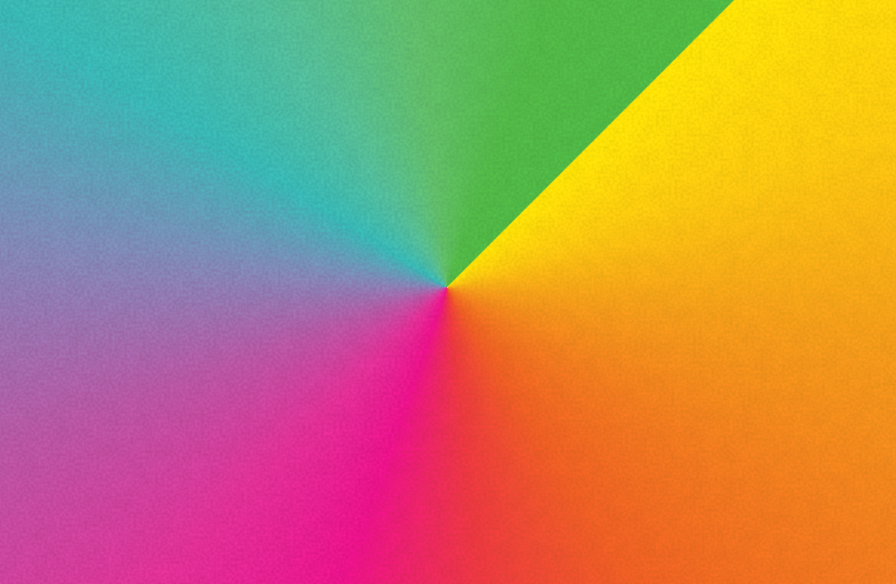
A Shadertoy shader for this background:

```glsl
// A full-turn conic gradient around a point near the middle of the canvas,
// with one hard seam running up and right. Evenly spaced colour stops are
// blended by angle, then gradient noise adds a fine printed-paper grain.

#define CENTER      vec2(0.4987, 0.508)
#define SEAM_ANGLE  0.7854
#define GRAIN_SCALE 190.0
#define GRAIN_LIGHT 0.075
#define GRAIN_SWEEP 0.010
#define MOTTLE_SCALE 34.0
#define MOTTLE_LIGHT 0.025

const float TAU = 6.2831853;
const int LAST_STOP = 14;

// Colour stops, clockwise from the seam
const vec3 WHEEL[15] = vec3[15](
    vec3(0.99, 0.89, 0.02),
    vec3(0.98, 0.78, 0.06),
    vec3(0.95, 0.61, 0.10),
    vec3(0.94, 0.48, 0.12),
    vec3(0.93, 0.37, 0.14),
    vec3(0.92, 0.22, 0.25),
    vec3(0.92, 0.07, 0.54),
    vec3(0.88, 0.19, 0.59),
    vec3(0.72, 0.34, 0.64),
    vec3(0.50, 0.54, 0.72),
    vec3(0.22, 0.72, 0.71),
    vec3(0.33, 0.74, 0.60),
    vec3(0.38, 0.74, 0.41),
    vec3(0.32, 0.72, 0.28),
    vec3(0.31, 0.72, 0.27));

// Random unit gradient for a lattice point
vec2 latticeGradient(vec2 cell) {
    vec3 h = fract(cell.xyx * vec3(0.1031, 0.1030, 0.0973));
    h += dot(h, h.yzx + 33.33);
    float a = TAU * fract((h.x + h.y) * h.z);
    return vec2(cos(a), sin(a));
}

float gradientNoise(vec2 p) {
    vec2 cell = floor(p);
    vec2 f = p - cell;
    vec2 u = f * f * f * (f * (f * 6.0 - 15.0) + 10.0);
    vec2 right = vec2(1.0, 0.0);
    vec2 up = vec2(0.0, 1.0);
    float a = dot(latticeGradient(cell), f);
    float b = dot(latticeGradient(cell + right), f - right);
    float c = dot(latticeGradient(cell + up), f - up);
    float d = dot(latticeGradient(cell + 1.0), f - 1.0);
    return mix(mix(a, b, u.x), mix(c, d, u.x), u.y);
}

// Colour at a fraction of the turn, 0 to 1
vec3 wheelColor(float turn) {
    float s = clamp(turn, 0.0, 1.0) * float(LAST_STOP);
    int i = min(int(s), LAST_STOP - 1);
    return mix(WHEEL[i], WHEEL[i + 1], s - float(i));
}

void mainImage(out vec4 fragColor, in vec2 fragCoord) {
    float pixel = 1.0 / iResolution.y;
    vec2 p = (fragCoord - CENTER * iResolution.xy) * pixel;

    // Grain and soft mottling
    float grain = gradientNoise(p * GRAIN_SCALE + 300.0);
    float mottle = gradientNoise(p * MOTTLE_SCALE + 80.0);

    // Angular sweep, slightly scattered by the grain
    float turn = fract((SEAM_ANGLE - atan(p.y, p.x)) / TAU);
    vec3 color = wheelColor(turn + GRAIN_SWEEP * grain);

    // Smooth the hard seam
    vec2 seam = vec2(cos(SEAM_ANGLE), sin(SEAM_ANGLE));
    float along = dot(p, seam);
    float across = dot(p, vec2(-seam.y, seam.x));
    if (along > 0.0 && abs(across) < pixel) {
        color = mix(WHEEL[0], WHEEL[LAST_STOP], smoothstep(-pixel, pixel, across));
    }

    // Paper texture
    color *= 1.0 + GRAIN_LIGHT * grain + MOTTLE_LIGHT * mottle;
    fragColor = vec4(clamp(color, 0.0, 1.0), 1.0);
}
```
